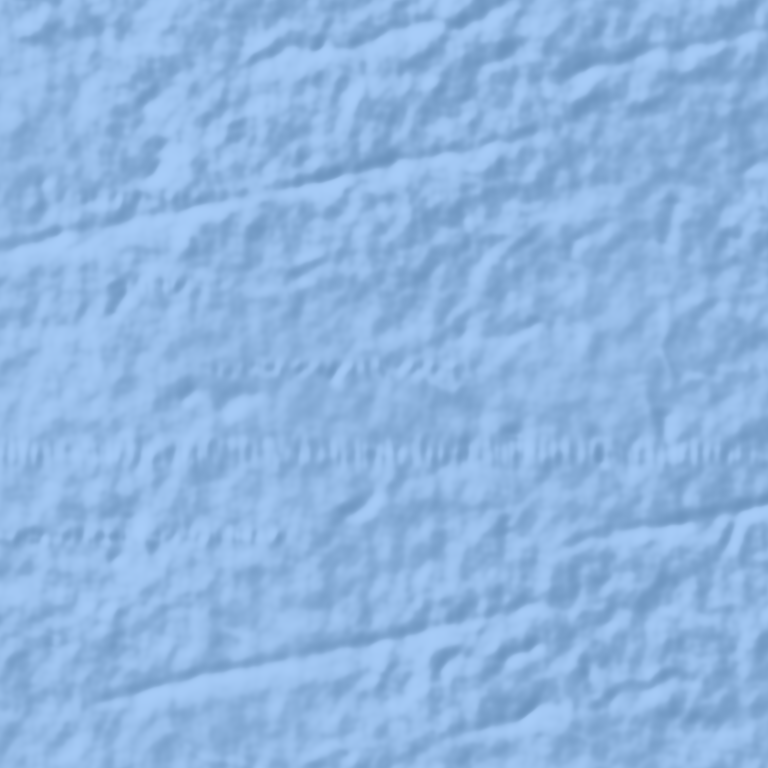
A three.js fragment shader for this texture:

```glsl
// Blue painted plaster: a height field of lumps, slanted grooves, short dents,
// wandering ridges and rows of fine ticks. The relief is lit from the upper
// left by taking the slope of the height along the light direction.
varying vec2 vUv;

const vec3 PAINT = vec3(0.562, 0.712, 0.882);
const vec3 TONE_STEP = vec3(0.050, 0.048, 0.049);  // colour change per unit of slope
const vec2 LIGHT_DIR = vec2(-0.68, 0.733);
const float SLOPE_REACH = 0.0035;
const float RELIEF = 1.45;
const float HIGHLIGHT_LIMIT = 1.9;
const float SHADOW_LIMIT = 3.4;
const float GROOVE_TILT = 0.215;
const float GROOVE_WIDTH = 0.0110;
const float GROOVE_DEPTH = 0.029;
const float DENT_CELLS = 11.0;
const float DENT_WIDTH = 0.0120;
const float DENT_DEPTH = 0.025;
const float RIDGE_HEIGHT = 0.011;
const float TICK_HEIGHT = 0.026;

float hash(vec2 p) {
  vec3 q = fract(p.xyx * vec3(0.1031, 0.1030, 0.0973));
  q += dot(q, q.yzx + 33.33);
  return fract((q.x + q.y) * q.z);
}

float cornerSlope(vec2 cell, vec2 offset) {
  float angle = 6.2832 * hash(cell + 71.0);
  return dot(vec2(cos(angle), sin(angle)), offset);
}

// Gradient noise, about -0.7 to 0.7
float noise(vec2 p) {
  vec2 i = floor(p), f = p - i;
  vec2 u = f * f * f * (f * (f * 6.0 - 15.0) + 10.0);
  vec2 e = vec2(1.0, 0.0);
  float low = mix(cornerSlope(i, f), cornerSlope(i + e, f - e), u.x);
  float high = mix(cornerSlope(i + e.yx, f - e.yx), cornerSlope(i + 1.0, f - 1.0), u.x);
  return mix(low, high, u.y);
}

float bell(float x) { return exp(-x * x); }

// Rolling lumps, each octave given by its slope over its frequency
float lumps(vec2 p) {
  vec2 turned = vec2(p.x * 0.8 - p.y * 0.6, p.x * 0.6 + p.y * 0.8);
  return 0.55 / 9.0 * noise(p * 9.0)
       + 0.85 / 22.0 * noise(turned * 22.0 + 5.3)
       + 0.80 / 40.0 * noise(p * vec2(42.0, 36.0) + 17.1)
       + 0.32 / 80.0 * noise(turned * 80.0 + 31.7);
}

// Two groups of slanted grooves: a long one, a right-hand one and a ragged one
float grooves(vec2 p) {
  float sum = 0.0;
  for (int i = 0; i < 6; i++) {
    float id = float(i);
    float band = floor(id / 3.0);
    float kind = mod(id, 3.0);
    float ragged = step(1.5, kind);
    float rise = 0.06 + 0.615 * band + 0.07 * kind * (1.0 - ragged)
               + ragged * mix(-0.14, 0.17, band);
    float start = kind < 0.5 ? mix(0.12, -0.1, band) : kind < 1.5 ? 0.73 : mix(0.58, 0.33, band);
    float finish = kind < 0.5 ? 0.70 : kind < 1.5 ? 1.1 : start + 0.33;
    float wobble = 0.007 * noise(vec2(p.x * 9.0, id * 7.3))
                 + (0.005 + 0.013 * ragged) * noise(vec2(p.x * 24.0, id * 3.7));
    float across = p.y - GROOVE_TILT * p.x - rise - wobble;
    float extent = smoothstep(start - 0.02, start + 0.03, p.x)
                 * (1.0 - smoothstep(finish - 0.03, finish + 0.02, p.x));
    float strength = (0.9 - 0.15 * ragged) + 0.7 * noise(vec2(p.x * 11.0, id * 5.1 + 2.0));
    sum -= extent * strength * (bell(across / GROOVE_WIDTH)
         - 0.4 * bell((across + 0.031) / 0.015));
  }
  return sum * GROOVE_DEPTH;
}

// Short bent dents, and a few raised ones, scattered over a grid
float dents(vec2 p) {
  vec2 bent = p + 0.016 * vec2(noise(p * 17.0 + 3.0), noise(p * 17.0 + 40.0));
  vec2 cell = floor(bent * DENT_CELLS);
  float sum = 0.0;
  for (int j = -1; j <= 1; j++) {
    for (int i = -1; i <= 1; i++) {
      vec2 id = cell + vec2(float(i), float(j));
      vec2 centre = (id + 0.15 + 0.7 * vec2(hash(id + 11.0), hash(id + 23.0))) / DENT_CELLS;
      float angle = 0.4 + 1.6 * hash(id + 37.0);
      vec2 along = vec2(cos(angle), sin(angle));
      vec2 d = bent - centre;
      float halfLength = 0.022 * hash(id + 41.0);
      d -= along * clamp(dot(d, along), -halfLength, halfLength);
      float present = smoothstep(0.35, 0.95, hash(id + 53.0) + 0.3 * centre.x + 0.35 * centre.y - 0.15);
      float side = hash(id + 67.0) < 0.65 ? -1.0 : 0.8;
      sum += side * present * bell(length(d) / DENT_WIDTH);
    }
  }
  return sum * DENT_DEPTH;
}

// Thin ridges along the level lines of warped noise
float ridges(vec2 p) {
  float level = noise(p * 6.5 + 0.3 * noise(p * 15.0) + 12.0);
  float patches = smoothstep(-0.1, 0.3, noise(p * 4.0 + 50.0) + 0.15 * p.x);
  return RIDGE_HEIGHT * patches * bell(level / 0.10);
}

// Level rows of fine upright ticks, the second row the strongest
float ticks(vec2 p) {
  float sum = 0.0;
  for (int i = 0; i < 5; i++) {
    float id = float(i);
    float main = i == 1 ? 1.0 : 0.0;
    float row = p.y - 0.30 - 0.11 * id - 0.006 * noise(vec2(p.x * 8.0, id * 9.0));
    float patches = mix(smoothstep(-0.05, 0.3, noise(vec2(p.x * 3.5, id * 4.3 + 1.7))), 0.9, main);
    sum += patches * bell(row / mix(0.010, 0.018, main)) * noise(vec2(p.x * 68.0, p.y * 32.0 + id * 13.0));
  }
  return sum * TICK_HEIGHT;
}

float height(vec2 p) {
  float rough = clamp(0.6 + 0.25 * p.x + 0.3 * p.y + 0.8 * noise(p * 3.0 + 8.0), 0.45, 1.2);
  return rough * lumps(p) + grooves(p) + dents(p) + ridges(p) + ticks(p);
}

void main() {
  vec2 reach = LIGHT_DIR * SLOPE_REACH;
  float tone = RELIEF * (height(vUv - reach) - height(vUv + reach)) / (2.0 * SLOPE_REACH);
  // Broad drift: the left is a little lighter
  tone += 0.12 - 1.0 * (vUv.x - 0.45) + 0.9 * noise(vUv * 3.0 + 20.0);
  // Soft limits keep highlights pale and grooves blue
  float bright = HIGHLIGHT_LIMIT * (1.0 - exp(-max(tone, 0.0) / HIGHLIGHT_LIMIT));
  float dark = SHADOW_LIMIT * (1.0 - exp(min(tone, 0.0) / SHADOW_LIMIT));
  gl_FragColor = vec4(PAINT + TONE_STEP * (bright - dark), 1.0);
}
```
